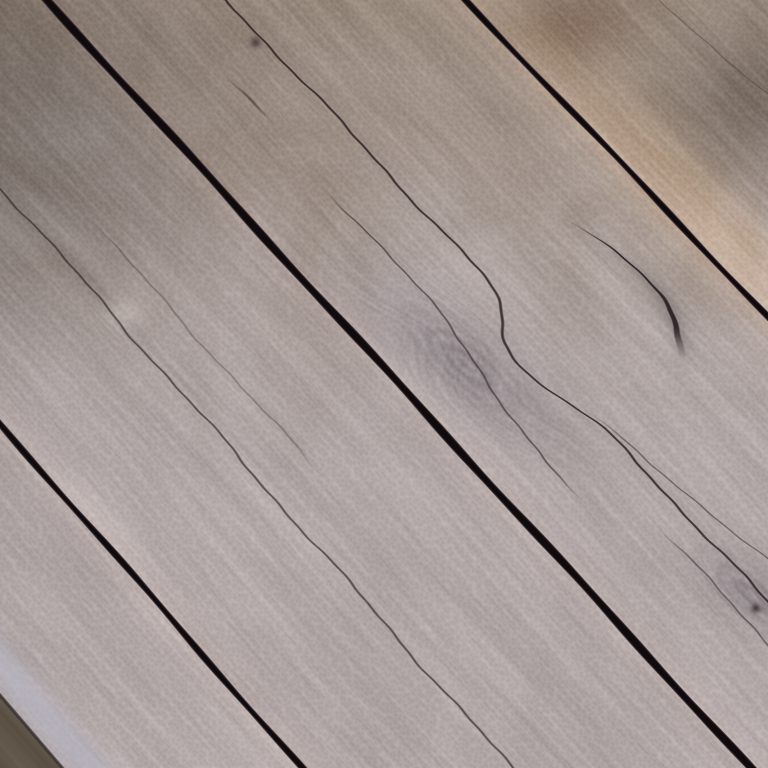
A WebGL 1 fragment shader for this texture:

```glsl
precision highp float;
// Weathered grey deck boards running diagonally, with dark gaps, cracks and knots.
// Boards live in a slightly fanned coordinate (across, along); stretched cellular
// noise gives the fibres, layered sines the broad stains and wandering cracks.
uniform vec2 u_resolution;

#define BOARD_WIDTH 0.545
#define BOARD_OFFSET 0.061
#define SLANT 0.912
#define FAN 0.072
#define GAP_HALF_WIDTH 0.0052
#define DECK_EDGE -0.775
#define FIBRE_STRENGTH 0.085
#define SPECKLE_STRENGTH 0.06
#define PALE_WOOD vec3(0.700, 0.660, 0.655)
#define WARM_WOOD vec3(0.605, 0.545, 0.495)
#define KNOT_TINT vec3(0.550, 0.520, 0.555)
#define GAP_COLOR vec3(0.065, 0.040, 0.050)

const float ACROSS_SCALE = 0.737; // across units to perpendicular distance

vec2 hash2(vec2 p) {
  return fract(sin(vec2(dot(p, vec2(127.1, 311.7)), dot(p, vec2(269.5, 183.3)))) * 43758.5);
}

// Distance to the nearest jittered cell point.
float cellular(vec2 p) {
  vec2 cell = floor(p), f = fract(p);
  float nearest = 2.0;
  for (int j = -1; j <= 1; j++)
    for (int i = -1; i <= 1; i++) {
      vec2 o = vec2(float(i), float(j));
      vec2 d = o + hash2(cell + o) - f;
      nearest = min(nearest, dot(d, d));
    }
  return sqrt(nearest);
}

// Soft stains from warped, rotated sines, about -1 to 1.
float stains(vec2 p) {
  float sum = 0.0, amp = 0.5;
  for (int i = 0; i < 4; i++) {
    p = mat2(0.8, -0.6, 0.6, 0.8) * p * 1.7 + 1.3;
    p += 0.6 * sin(p.yx * 1.3);
    sum += amp * sin(p.x) * sin(p.y);
    amp *= 0.7;
  }
  return sum;
}

float spot(vec2 p, vec2 center, vec2 radius) {
  vec2 d = (p - center) / radius;
  return exp(-dot(d, d));
}

float stroke(float dist, float halfWidth) {
  float soft = 0.8 / min(u_resolution.x, u_resolution.y);
  return 1.0 - smoothstep(halfWidth - soft, halfWidth + soft, dist);
}

// Line along the board following a path, tapering between two ends.
float crack(vec2 g, float path, float from, float to, float halfWidth) {
  float ends = smoothstep(from, from + 0.05, g.y) * (1.0 - smoothstep(to - 0.05, to, g.y));
  return ends * stroke(abs(g.x - path) * ACROSS_SCALE, halfWidth);
}

// Concentric growth lines fading away from a knot.
float knotRings(vec2 g, vec2 center, float stain) {
  float r = length((g - center) * vec2(1.0, 0.55));
  return spot(g, center, vec2(0.05, 0.06)) * (0.5 + 0.5 * sin(r * 420.0 + stain * 5.0));
}

void main() {
  vec2 uv = gl_FragCoord.xy / u_resolution;
  float along = 1.0 - uv.y;
  vec2 g = vec2((uv.x - SLANT * along) / (1.0 + FAN * along), along);
  float board = floor((g.x - BOARD_OFFSET) / BOARD_WIDTH);
  float stain = stains(uv * 5.0 + board * 3.7);
  float streak = stains(vec2(g.x * 24.0, along * 3.0) + board * 5.1);

  // Broad tone: warm and dim at the top, pale below
  vec3 color = mix(WARM_WOOD, PALE_WOOD, smoothstep(-0.12, 0.6, along + 0.13 * stain));
  color += 0.022 * stain + 0.022 * streak;
  color *= 1.0 - 0.24 * spot(uv, vec2(0.0, 0.87), vec2(0.26, 0.28));
  color *= 1.0 - 0.20 * spot(uv, vec2(1.0, 0.87), vec2(0.10, 0.09));
  color *= 1.0 - vec3(0.14, 0.19, 0.22) * spot(uv, vec2(0.75, 0.97), vec2(0.07, 0.05));
  color += vec3(0.09, 0.05, 0.0) * spot(g, vec2(0.65, 0.30), vec2(0.07, 0.25));
  color += 0.08 * spot(uv, vec2(0.16, 0.59), vec2(0.025, 0.018));

  // Knots tint the wood and bend the fibres
  vec2 knotA = vec2(0.166, 0.475), knotB = vec2(0.257, 0.78);
  float nearA = spot(g, knotA, vec2(0.07, 0.10)), nearB = spot(g, knotB, vec2(0.04, 0.05));
  color = mix(color, KNOT_TINT, 0.55 * max(nearA, nearB));
  color -= 0.07 * (knotRings(g, knotA, stain) + knotRings(g, knotB, stain));
  float bent = g.x + 0.05 * nearA * sin(along * 26.0) + 0.03 * nearB + 0.004 * sin(along * 9.0);

  // Fibres and speckle
  float fibre = 0.6 * cellular(vec2(bent * 95.0, along * 6.0 + board * 9.0))
              + 0.4 * cellular(vec2(bent * 210.0, along * 16.0));
  color += FIBRE_STRENGTH * (fibre - 0.47);
  color += SPECKLE_STRENGTH * (cellular(uv * 170.0) - 0.47);

  // Cracks wander along each board
  vec2 w = g;
  w.x += 0.0025 * sin(along * 31.0) + 0.0012 * sin(along * 73.0 + 1.0) + 0.0006 * sin(along * 190.0);
  float dip = (along - 0.48) / 0.055;
  float mainPath = 0.295 - 0.026 * smoothstep(0.35, 0.45, along) - 0.034 * exp(-dip * dip);
  float lines = 0.85 * crack(w, mainPath, -0.06, 1.1, 0.0013);
  lines = max(lines, 0.60 * crack(w, 0.197 - 0.04 * smoothstep(0.4, 0.58, along), 0.24, 0.66, 0.0010));
  lines = max(lines, 0.65 * crack(w, -0.214 - 0.015 * along, 0.18, 1.1, 0.0012));
  lines = max(lines, 0.30 * crack(w, -0.140, 0.28, 0.62, 0.0011));
  lines = max(lines, 0.50 * crack(w, 0.27 + 0.27 * (along - 0.55), 0.53, 0.80, 0.0010));
  lines = max(lines, 0.50 * crack(w, 0.222, 0.68, 0.90, 0.0010));
  lines = max(lines, 0.30 * crack(w, 0.859 + 0.16 * along, -0.06, 0.20, 0.0010));
  lines = max(lines, 0.60 * crack(w, 0.203, 0.09, 0.17, 0.0016));
  float bow = along - 0.365;
  float splitPath = 0.496 - 4.5 * bow * bow;
  lines = max(lines, 0.95 * crack(w, splitPath, 0.28, 0.47, 0.0012 + 0.022 * max(bow, 0.0)));
  color *= 1.0 - 0.18 * spot(g, vec2(splitPath, 0.40), vec2(0.014, 0.06));
  lines = max(lines, 0.6 * spot(uv, vec2(0.333, 0.945), vec2(0.007)));
  lines = max(lines, 0.7 * spot(uv, vec2(0.984, 0.208), vec2(0.006)));
  color = mix(color, vec3(0.17, 0.13, 0.14), lines);

  // Deck border: bluish worn rim, then shaded brown ground
  float rim = (g.x - DECK_EDGE) * ACROSS_SCALE;
  color = mix(color, vec3(0.72, 0.72, 0.78), 0.65 * exp(-pow((rim - 0.025) / 0.022, 2.0)));
  color = mix(color, vec3(0.38, 0.34, 0.29) + 0.05 * streak, stroke(rim, 0.0));
  color = mix(color, vec3(0.20, 0.17, 0.17), 0.8 * stroke(abs(rim), 0.0018));

  // Gaps between boards, the middle one widest
  float q = (g.x + 0.0012 * sin(along * 23.0) - BOARD_OFFSET) / BOARD_WIDTH;
  float gapId = floor(q + 0.5);
  float gap = abs(q - gapId) * BOARD_WIDTH * ACROSS_SCALE * (1.0 + FAN * along);
  float halfWidth = GAP_HALF_WIDTH * (1.0 - 0.24 * abs(gapId)) + 0.0005 * sin(along * 47.0 + gapId);
  color += vec3(0.05, 0.035, 0.03) * exp(-gap * 70.0);
  color = mix(color, vec3(0.18, 0.15, 0.17), stroke(gap, halfWidth));
  color = mix(color, GAP_COLOR, stroke(gap, halfWidth - 0.0014));
  gl_FragColor = vec4(color, 1.0);
}
```
